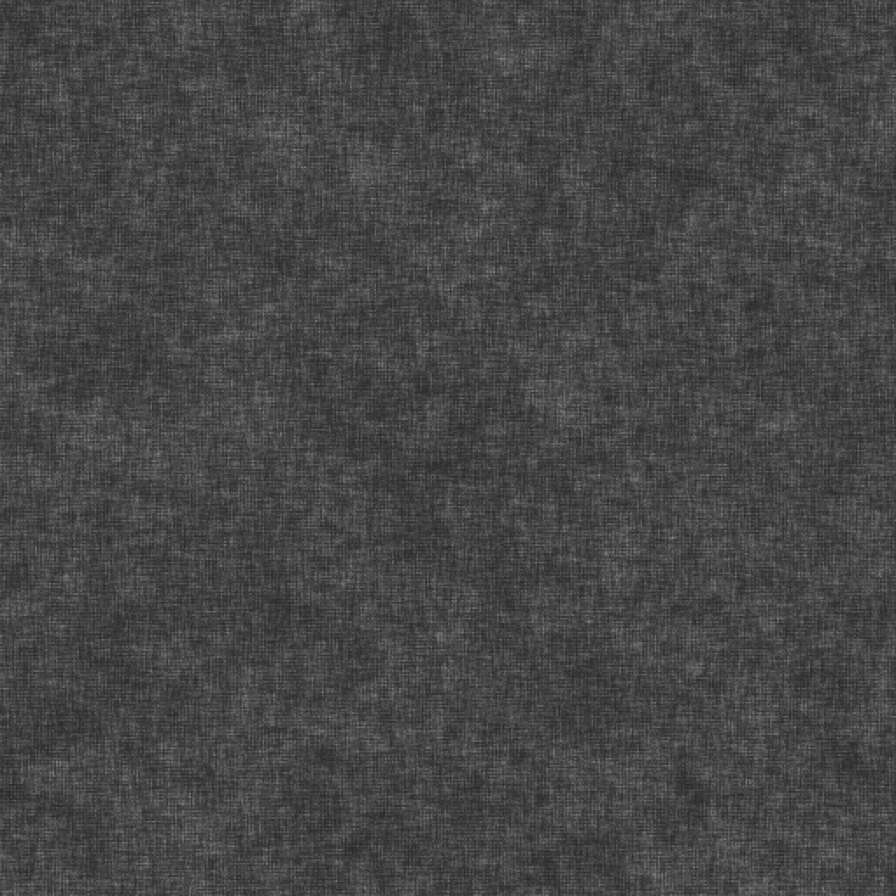
Write a Shadertoy shader that draws this texture.

```glsl
// Charcoal linen: crossed warp and weft threads with uneven, streaky shading.
// Each thread gets layered sines with hashed phases; broad soft bands, a fine
// weave grid and fibre grain are added, then the sum is mapped to grey.

const float TAU = 6.2831853;
const float THREADS = 512.0;      // fine threads across the canvas
const float WEAVE_REPEATS = 256.0;
const float MEAN_GREY = 0.275;
const float CONTRAST = 0.051;
const float HIGHLIGHT_SKEW = 0.006;

float hash(vec2 p) {
    vec3 q = fract(vec3(p.xyx) * 0.1031);
    q += dot(q, q.yzx + 33.33);
    return fract((q.x + q.y) * q.z);
}

// Shade along one thread: three sines with hashed pitch and phase.
float slub(float id, float along, float pitch, float seed) {
    float sum = 0.0;
    float amplitude = 1.0;
    for (int k = 0; k < 3; k++) {
        vec2 key = vec2(id, seed + 17.0 * float(k));
        float frequency = pitch * (0.6 + 0.8 * hash(key + 5.3));
        sum += amplitude * sin(TAU * (along * frequency + hash(key)));
        amplitude *= 0.8;
        pitch *= 2.5;
    }
    return sum;
}

// Parallel threads, blended smoothly from one to the next.
float strands(float across, float along, float count, float pitch, float seed) {
    float x = across * count - 0.5;
    float id = floor(x);
    float blend = smoothstep(0.0, 1.0, x - id);
    return mix(slub(id, along, pitch, seed), slub(id + 1.0, along, pitch, seed), blend);
}

// Warp and weft together.
float crossed(vec2 p, float count, float pitch, float seed) {
    return strands(p.x, p.y, count, pitch, seed)
         + strands(p.y, p.x, count, pitch, seed + 101.0);
}

// Regular over-under grid, faded where the canvas is too small to resolve it.
float weave(vec2 p, float repeats, float height) {
    vec2 ridge = sin(TAU * p * repeats);
    return (ridge.x + ridge.y) * smoothstep(1.5, 2.0, height / repeats);
}

// Fibre specks with unit spread.
float grain(vec2 p, float count) {
    return (hash(floor(p * count) + 211.0) - 0.5) * 3.46;
}

void mainImage(out vec4 fragColor, in vec2 fragCoord) {
    vec2 uv = fragCoord / iResolution.y;

    // Thread streaks, from single yarns to broad faded bands
    float cloth = 0.48 * crossed(uv, THREADS, 9.0, 3.0);
    cloth += 0.20 * crossed(uv, 95.0, 4.0, 41.0);
    cloth += 0.16 * crossed(uv, 24.0, 1.6, 73.0);

    // Weave and fibre detail
    cloth += 0.30 * weave(uv, WEAVE_REPEATS, iResolution.y);
    cloth += 0.42 * grain(uv, THREADS);

    // Grey tone with a slightly longer bright tail
    float grey = MEAN_GREY + CONTRAST * cloth + HIGHLIGHT_SKEW * (cloth * cloth - 1.0);
    fragColor = vec4(vec3(clamp(grey, 0.08, 0.6)), 1.0);
}
```
